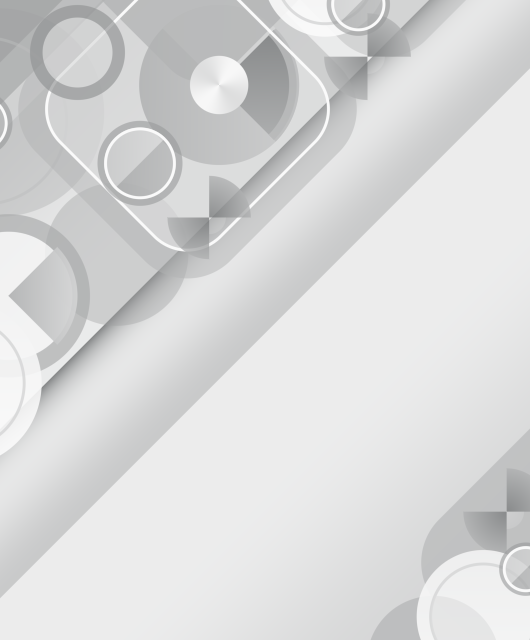
This background is drawn by a Shadertoy shader. Its source:

```glsl
#define UNITS 7.68          // canvas height in drawing units
#define SHEET_EDGE 5.15     // x + y along the upper sheet
#define BAND_EDGE 7.18      // x + y along the middle band
#define SHADOW_WIDTH 0.17
#define SHADOW_DEPTH 0.42
#define LINE_WIDTH 0.035
#define COOL_TINT vec3(-0.012, 0.004, 0.012)

const float WHITE = 0.98, DARK = 0.42;
float pixel;

float fill(float d) { return 1.0 - smoothstep(-0.7 * pixel, 0.7 * pixel, d); }

void paint(inout float tone, float shade, float alpha, float d) {
    tone = mix(tone, shade, alpha * fill(d));
}

float disc(vec2 q, float r) { return length(q) - r; }

float ring(vec2 q, float outer, float inner) {
    return abs(length(q) - 0.5 * (outer + inner)) - 0.5 * (outer - inner);
}

float outline(float d) { return abs(d) - 0.5 * LINE_WIDTH; }

float diamond(vec2 q, float halfSide, float corner) {
    q = abs(vec2(q.x + q.y, q.x - q.y) * 0.7071) - halfSide + corner;
    return length(max(q, 0.0)) + min(max(q.x, q.y), 0.0) - corner;
}

// Quarter wedge opening to the right
float wedge(vec2 q, float r) {
    return max(disc(q, r), (abs(q.y) - q.x) * 0.7071);
}

// Two opposite quarter discs, shaded towards their shared corner
void pinwheel(inout float tone, vec2 q, float r) {
    float quarters = max(disc(q, r), min(max(-q.x, q.y), max(q.x, -q.y)));
    float fade = clamp(length(q) / r, 0.0, 1.0);
    paint(tone, mix(0.48, 0.69, fade), 0.78, quarters);
    float corner = max(disc(q, 0.4 * r), max(-q.x, -q.y));
    paint(tone, WHITE, 0.25 * (1.0 - fade), corner);
}

// Grey rim with a thin white circle inside
void badge(inout float tone, vec2 q, float r) {
    paint(tone, 0.60, 0.60, ring(q, r, 0.84 * r));
    float halfTone = mix(0.82, 0.67, fill(-(q.x + q.y) * 0.7071));
    paint(tone, halfTone + 0.1 * q.x, 0.75, disc(q, 0.84 * r));
    paint(tone, WHITE, 1.0, outline(disc(q, 0.81 * r)));
}

// Pale disc with a fine inner circle
void paleDisc(inout float tone, vec2 q, float r) {
    paint(tone, 0.97 + 0.02 * q.y, 0.90, disc(q, r));
    paint(tone, 0.84, 0.85, outline(disc(q, 0.79 * r)));
}

// Three diagonal planes, with the upper sheet casting a shadow
float planes(float s) {
    float tone = 0.925 - 0.085 * smoothstep(9.0, 12.5, s);
    float across = (s - SHEET_EDGE) / (BAND_EDGE - SHEET_EDGE);
    float band = mix(0.94, 0.79, smoothstep(0.2, 1.0, across));
    float depth = max(s - SHEET_EDGE, 0.0) * 0.7071;
    band -= SHADOW_DEPTH * exp(-depth / SHADOW_WIDTH);
    paint(tone, band, 1.0, (s - BAND_EDGE) * 0.7071);
    float sheet = mix(0.84, 0.92, smoothstep(1.2, 4.5, s));
    paint(tone, sheet, 1.0, (s - SHEET_EDGE) * 0.7071);
    paint(tone, 0.94, 0.7, (abs(s - 1.43) - 0.17) * 0.7071);
    paint(tone, 0.72, 0.8, (s - 1.26) * 0.7071);
    paint(tone, 0.63, 0.7, (s - 0.75) * 0.7071);
    return tone;
}

void mainImage(out vec4 fragColor, in vec2 fragCoord) {
    pixel = UNITS / iResolution.y;
    vec2 p = vec2(fragCoord.x, iResolution.y - fragCoord.y) * pixel;
    float tone = planes(p.x + p.y);

    // Large translucent shapes
    paint(tone, 0.62, 0.30, disc(p - vec2(0.0, 1.35), 1.25));
    paint(tone, 0.74, 0.50, outline(disc(p - vec2(-0.2, 1.45), 1.0)));
    paint(tone, 0.62, 0.38, disc(p - vec2(1.4, 3.05), 0.86));
    vec2 tile = p - vec2(2.25, 1.31);
    paint(tone, 0.70, 0.50, diamond(tile, 1.65, 0.73));
    paint(tone, 0.95, 0.40, max(diamond(tile, 1.36, 0.56), (p.x + p.y - SHEET_EDGE) * 0.7071));
    paint(tone, 0.72, 0.45, diamond(p - vec2(4.6, -1.1), 1.48, 0.73));

    // Large wheel
    vec2 wheel = p - vec2(2.63, 1.02);
    paint(tone, 0.75 + 0.05 * wheel.x, 0.90, disc(wheel, 0.96));
    paint(tone, 0.86, 0.60, wedge(vec2(-wheel.y, wheel.x), 0.96));
    paint(tone, 0.70, 0.75, diamond(p - vec2(2.4, -0.3), 1.05, 0.5));
    paint(tone, 0.60 + 0.12 * wheel.y, 0.95, wedge(wheel, 0.93));
    paint(tone, 0.74, 0.80, max(ring(wheel, 0.96, 0.84), wedge(wheel, 0.97)));
    float sheen = 0.92 + 0.05 * sin(2.0 * atan(wheel.y, wheel.x) + 3.3);
    paint(tone, sheen, 1.0, disc(wheel, 0.35));
    paint(tone, WHITE, 1.0, outline(diamond(tile, 1.36, 0.56)));

    // Rings on the sheet
    vec2 hoop = p - vec2(0.93, 0.63);
    paint(tone, 0.84, 0.60, disc(hoop, 0.42));
    paint(tone, 0.57, 0.65, ring(hoop, 0.57, 0.42));
    badge(tone, p - vec2(1.68, 1.96), 0.51);
    badge(tone, p - vec2(-0.25, 1.48), 0.40);

    // Left dial
    vec2 dial = p - vec2(0.1, 3.55);
    paint(tone, 0.96, 0.80, disc(dial, 0.77));
    paint(tone, 0.66, 0.65, ring(dial, 0.98, 0.77));
    paint(tone, 0.69 + 0.17 * dial.x, 0.90, wedge(dial, 0.83));
    paleDisc(tone, p - vec2(-0.5, 4.6), 1.0);

    // Upper right corner
    paleDisc(tone, p - vec2(3.9, -0.3), 0.74);
    pinwheel(tone, p - vec2(4.41, 0.68), 0.52);
    badge(tone, p - vec2(4.3, 0.05), 0.38);
    pinwheel(tone, p - vec2(2.51, 2.61), 0.50);

    // Lower right corner
    paint(tone, 0.71, 0.65, diamond(p - vec2(7.1, 6.75), 1.66, 0.73));
    paint(tone, 0.68, 0.60, disc(p - vec2(5.2, 7.95), 0.80));
    pinwheel(tone, p - vec2(6.08, 6.14), 0.52);
    vec2 pale = p - vec2(5.8, 7.4);
    paleDisc(tone, pale, 0.80);
    paint(tone, 0.87, 0.60, max(disc(pale, 0.63), disc(p - vec2(5.2, 7.95), 0.80)));
    badge(tone, p - vec2(6.31, 6.83), 0.32);

    fragColor = vec4(vec3(tone) + COOL_TINT * (1.0 - tone), 1.0);
}
```
